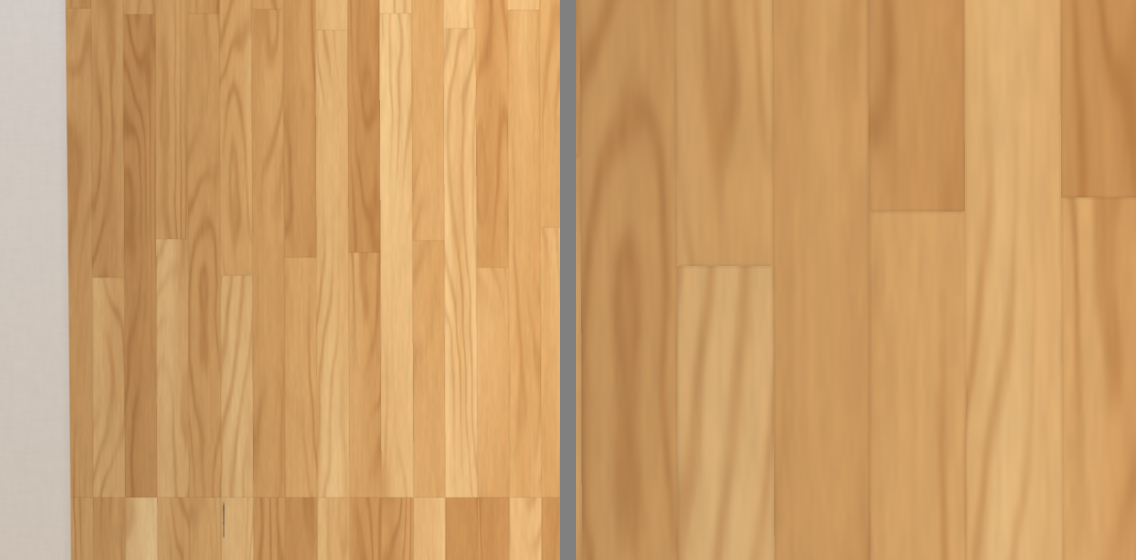
Left: the whole. Right: its middle third, enlarged.
Reproduce this texture procedurally as a WebGL 1 fragment shader.

```glsl
precision highp float;

uniform vec2 u_resolution;

const float STRIP_WIDTH = 0.0572;
const float STRIP_ORIGIN = 0.1055;
const float END_SEAM = 0.112;
const vec3 WOOD_DARK = vec3(0.755, 0.540, 0.325);
const vec3 WOOD_MID = vec3(0.835, 0.635, 0.405);
const vec3 WOOD_LIGHT = vec3(0.920, 0.765, 0.545);
const vec3 WALL_TOP = vec3(0.825, 0.795, 0.770);
const vec3 WALL_BOTTOM = vec3(0.800, 0.755, 0.705);

float hash(vec2 p) {
  return fract(sin(dot(p, vec2(12.9898, 78.233))) * 43758.5453);
}

float noise(vec2 p) {
  vec2 i = floor(p);
  vec2 f = fract(p);
  f = f * f * (3.0 - 2.0 * f);
  return mix(mix(hash(i), hash(i + vec2(1.0, 0.0)), f.x),
             mix(hash(i + vec2(0.0, 1.0)), hash(i + vec2(1.0, 1.0)), f.x), f.y);
}

// Height of the butt joint: odd strips break mid-way, even ones near the top
float jointHeight(float strip) {
  float jitter = hash(vec2(strip, 4.0)) - 0.5;
  return mix(0.971 + 0.050 * jitter, 0.550 + 0.092 * jitter, mod(strip, 2.0));
}

// Lightness of one board, 0 dark to 1 pale
float boardTone(float strip, float course) {
  float r = hash(vec2(strip + 1.0, course * 7.0 + 3.0));
  float odd = mod(strip, 2.0);
  float endRow = 0.15 + 0.30 * r + 0.50 * step(1.5, mod(strip, 3.0));
  float evenBoard = mix(0.12, 0.65, smoothstep(5.0, 9.0, strip)) + 0.30 * r;
  float oddBoard = mix(0.40, 0.08, course - 1.0) + 0.45 * r;
  return mix(endRow, mix(evenBoard, oddBoard, odd), step(0.5, course));
}

vec3 woodRamp(float tone) {
  vec3 lower = mix(WOOD_DARK, WOOD_MID, clamp(tone * 2.0, 0.0, 1.0));
  return mix(lower, WOOD_LIGHT, clamp(tone * 2.0 - 1.0, 0.0, 1.0));
}

// Growth rings as contours of a vertically stretched noise field
float ringLines(vec2 p, float seed) {
  vec2 offset = vec2(seed * 37.0, seed * 19.0);
  float rings = p.x * 38.0 + 5.0 * noise(p * vec2(19.0, 2.4) + offset)
              + 0.45 * noise(p * vec2(60.0, 14.0) + offset);
  float line = pow(0.5 + 0.5 * sin(6.2832 * rings), 3.0);
  return line * smoothstep(0.15, 0.75, noise(p * vec2(24.0, 3.5) - offset));
}

float fibres(vec2 p) {
  return 0.6 * noise(p * vec2(260.0, 22.0)) + 0.4 * noise(p * vec2(420.0, 70.0)) - 0.5;
}

// Short row of dark specks in one open seam
float seamSpecks(vec2 p) {
  float column = 1.0 - smoothstep(0.0008, 0.0024, abs(p.x - 0.3995));
  float span = smoothstep(0.038, 0.042, p.y) * (1.0 - smoothstep(0.100, 0.106, p.y));
  return column * span * (0.45 + 0.55 * noise(vec2(3.0, p.y * 260.0)));
}

vec3 floorColor(vec2 p) {
  float x = (p.x - STRIP_ORIGIN - 0.004 * (1.0 - p.y)) / STRIP_WIDTH;
  float strip = floor(x);
  float joint = jointHeight(strip);
  float course = step(END_SEAM, p.y) + step(joint, p.y);
  float seed = hash(vec2(strip + 5.0, course + 2.0));

  float streak = noise(p * vec2(34.0, 1.6) + seed * 51.0) - 0.5;
  vec3 color = woodRamp(boardTone(strip, course) + 0.42 * streak);
  color *= 1.0 - 0.13 * ringLines(p, seed) * vec3(0.65, 1.0, 1.35);
  color *= 1.0 + 0.07 * fibres(p);

  // Faint seams along the sides and ends of boards
  float side = min(fract(x), 1.0 - fract(x)) * STRIP_WIDTH;
  float end = min(abs(p.y - joint), abs(p.y - END_SEAM));
  color *= 1.0 - 0.05 * (1.0 - smoothstep(0.0, 0.0022, min(side, end)));
  color = mix(color, vec3(0.42, 0.36, 0.29), 0.75 * seamSpecks(p));

  // Light falls off towards the left
  vec3 light = mix(vec3(0.93, 0.95, 0.97), vec3(1.06, 1.04, 1.0), smoothstep(0.1, 1.0, p.x));
  return color * light * mix(0.975, 1.01, p.y);
}

vec3 wallColor(vec2 p, float edge) {
  vec3 color = mix(WALL_BOTTOM, WALL_TOP, p.y);
  float weave = noise(p * vec2(180.0, 40.0)) + noise(p * vec2(60.0, 220.0)) - 1.0;
  float shade = smoothstep(0.018, 0.0, edge - p.x);
  return color * (1.0 + 0.012 * weave - 0.03 * shade);
}

vec3 scene(vec2 p, float blur) {
  float edge = mix(0.127, 0.117, p.y);
  float onFloor = smoothstep(-blur, blur, p.x - edge);
  return mix(wallColor(p, edge), floorColor(p), onFloor);
}

void main() {
  vec2 pixel = 1.0 / u_resolution;
  vec2 uv = gl_FragCoord.xy * pixel;
  vec3 color = vec3(0.0);

  // Four samples per pixel smooth the board edges
  for (int i = 0; i < 4; i++) {
    float n = float(i);
    vec2 offset = vec2(mod(n, 2.0), floor(n * 0.5)) - 0.5;
    color += 0.25 * scene(uv + offset * 0.6 * pixel, max(pixel.x, 0.0015));
  }
  gl_FragColor = vec4(color, 1.0);
}
```
